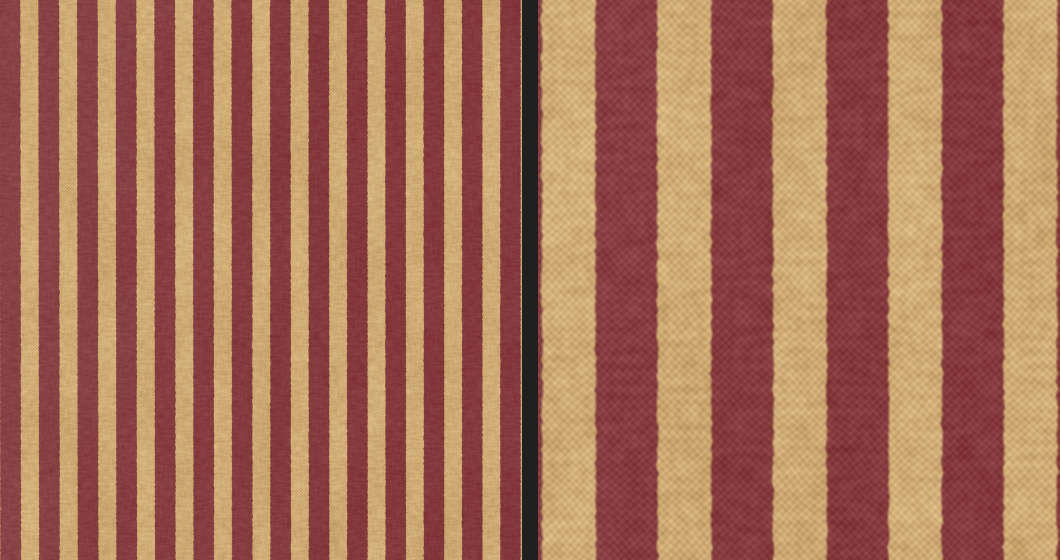
Left, the full canvas; right, a detail of the centre.
Give the GLSL for this pattern, as a WebGL 1 fragment shader.

```glsl
precision highp float;

uniform vec2 u_resolution;

// Stripe layout, with the canvas width as the unit of length
const float STRIPES = 13.57;       // red and tan pairs across the width
const float RED_SHARE = 0.535;     // part of each pair that is red
const float BOW = 0.1;             // sideways stretch of the cloth, in pairs
const float LEAN = 0.02;           // tilt of the left stripes, in pairs
const float EDGE_WOBBLE = 0.02;    // raggedness of the edges, in pairs
const float EDGE_SOFTNESS = 0.0013;

// Cloth
const float THREADS = 190.0;       // weave cells across the width
const float WEAVE_DEPTH = 0.046;
const float FIBRE_DEPTH = 0.06;
const float MOTTLE_DEPTH = 0.06;
const float RED_CONTRAST = 0.75;   // relief of the red dye against the tan

const vec3 RED = vec3(0.518, 0.222, 0.233);
const vec3 FADED_RED = vec3(0.535, 0.258, 0.272);
const vec3 TAN = vec3(0.806, 0.671, 0.451);
const vec3 SHADE_TINT = vec3(0.9, 1.0, 1.0);
const float TAU = 6.28319;

vec2 randomGradient(vec2 cell) {
    vec3 h = fract(cell.xyx * vec3(0.1031, 0.103, 0.0973));
    h += dot(h, h.yzx + 33.33);
    float angle = TAU * fract((h.x + h.y) * h.z);
    return vec2(cos(angle), sin(angle));
}

float gradientNoise(vec2 p) {
    vec2 cell = floor(p);
    vec2 f = p - cell;
    vec2 blend = f * f * f * (f * (f * 6.0 - 15.0) + 10.0);
    float a = dot(randomGradient(cell), f);
    float b = dot(randomGradient(cell + vec2(1.0, 0.0)), f - vec2(1.0, 0.0));
    float c = dot(randomGradient(cell + vec2(0.0, 1.0)), f - vec2(0.0, 1.0));
    float d = dot(randomGradient(cell + vec2(1.0, 1.0)), f - vec2(1.0, 1.0));
    return mix(mix(a, b, blend.x), mix(c, d, blend.x), blend.y);
}

// Coverage of red dye: 1 inside a red stripe, 0 in the tan
float redStripe(vec2 p, float pixel) {
    float phase = p.x * STRIPES - BOW * p.x * (1.0 - p.x);
    phase += LEAN * (1.0 - p.x) * (p.y - 0.5);
    phase += EDGE_WOBBLE * gradientNoise(p * vec2(40.0, THREADS));
    float fromCentre = abs(fract(phase - 0.5 * RED_SHARE + 0.5) - 0.5);
    float softness = STRIPES * max(EDGE_SOFTNESS, 0.7 * pixel);
    float halfWidth = 0.5 * RED_SHARE;
    return 1.0 - smoothstep(halfWidth - softness, halfWidth + softness, fromCentre);
}

// Staggered bumps of a plain weave, faded out where pixels cannot hold them
float weave(vec2 p, float pixel) {
    vec2 drift = vec2(gradientNoise(p * 31.0), gradientNoise(p * 27.0 + 50.0));
    vec2 thread = TAU * (p * THREADS + 0.6 * drift);
    float visible = 1.0 - smoothstep(0.42, 0.7, pixel * THREADS);
    return cos(thread.x) * cos(thread.y) * visible;
}

// Irregular yarn: short slubs along both thread directions
float fibres(vec2 p) {
    float weft = gradientNoise(p * THREADS * vec2(0.3, 1.1));
    float warp = gradientNoise(p * THREADS * vec2(1.1, 0.35) + 70.0);
    return weft + 0.7 * warp;
}

// Broad uneven ageing
float mottle(vec2 p) {
    return 0.6 * gradientNoise(p * vec2(9.0, 6.0) + 20.0)
         + 0.5 * gradientNoise(p * vec2(24.0, 32.0) + 90.0);
}

void main() {
    float pixel = 1.0 / u_resolution.x;
    vec2 p = gl_FragCoord.xy * pixel;

    float red = redStripe(p, pixel);
    float fading = 1.0 - smoothstep(0.0, 0.75, p.x + 0.3 * gradientNoise(p * 3.0));
    vec3 dye = mix(RED, FADED_RED, fading);

    float relief = WEAVE_DEPTH * weave(p, pixel) + FIBRE_DEPTH * fibres(p);
    float ageing = MOTTLE_DEPTH * mottle(p);
    float shade = relief * mix(1.0, RED_CONTRAST, red) + ageing * mix(1.0, 0.4, red);

    vec3 color = mix(TAN, dye, red) + SHADE_TINT * shade;
    gl_FragColor = vec4(clamp(color, 0.0, 1.0), 1.0);
}
```
